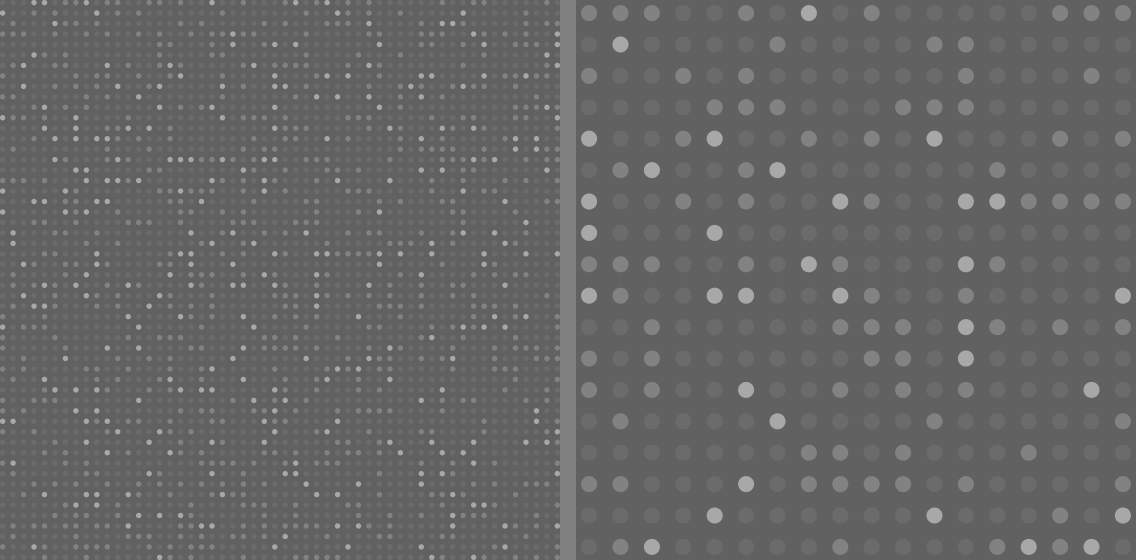
Left: the whole. Right: its middle third, enlarged.
Reproduce this pattern procedurally as a WebGL 1 fragment shader.

```glsl
precision highp float;
// Grey field covered by a centred square grid of small round dots.
// A hash per cell picks one of three dot brightnesses: mostly dim, some mid,
// few bright. Layered sines nudge the odds so lit dots gather in loose diagonals.

uniform vec2 u_resolution;

float hash(vec2 cell) {
    vec3 p = fract(cell.xyx * vec3(0.1031, 0.1030, 0.0973));
    p += dot(p, p.yzx + 33.33);
    return fract((p.x + p.y) * p.z);
}

// Slow variation, stretched along the rising diagonal.
float drift(vec2 cell) {
    float across = cell.x - cell.y;
    float along = cell.x + cell.y;
    return 0.5 * sin(0.83 * across + 0.9 * sin(0.21 * along))
         + 0.5 * sin(0.37 * across - 0.29 * along + 1.7);
}

void main() {
    // 53.5 cells span the canvas, with a cell corner at its centre
    float cells = 53.5;
    float pixel = cells / u_resolution.y;
    vec2 grid = (gl_FragCoord.xy - 0.5 * u_resolution) * pixel;
    vec2 cell = floor(grid);

    // Dot brightness
    float chance = hash(cell + 127.0) + 0.05 * drift(cell);
    float dotGrey = 0.42;
    dotGrey = mix(dotGrey, 0.51, step(0.665, chance));
    dotGrey = mix(dotGrey, 0.66, step(0.905, chance));

    // Round dot with an edge one pixel wide
    float edge = length(fract(grid) - 0.5) - 0.255;
    float coverage = clamp(0.5 - edge / pixel, 0.0, 1.0);

    gl_FragColor = vec4(vec3(mix(0.38, dotGrey, coverage)), 1.0);
}
```
